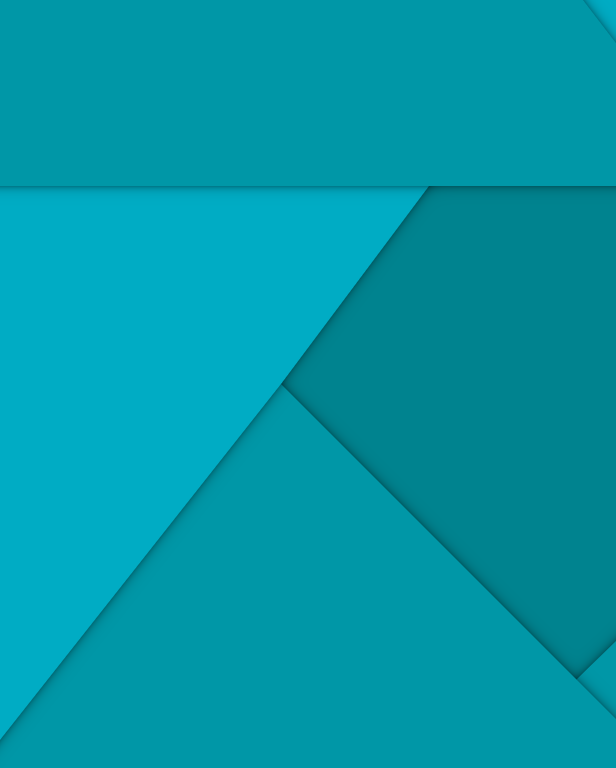
Write a WebGL 1 fragment shader that draws this background.

```glsl
precision highp float;
// Layered teal paper sheets with straight cut edges and narrow soft shadows.

uniform vec2 u_resolution;

// Signed distance to the line from a to b, positive on its right-hand side.
float edge(vec2 p, vec2 a, vec2 b) {
    vec2 along = normalize(b - a);
    return dot(p - a, vec2(along.y, -along.x));
}

// Lays a sheet over what is below, darkening the surface just outside it.
vec3 lay(vec3 below, vec3 sheet, float dist) {
    float shadow = 0.32 * exp(-max(dist, 0.0) / 0.0055);
    float cover = clamp(0.5 - dist * u_resolution.y, 0.0, 1.0);
    return mix(below * (1.0 - shadow), sheet, cover);
}

void main() {
    vec2 p = gl_FragCoord.xy / u_resolution.y;

    vec3 light = vec3(0.0, 0.675, 0.769);
    vec3 teal = vec3(0.0, 0.592, 0.655);
    vec3 deep = vec3(0.0, 0.514, 0.561);
    vec2 joint = vec2(0.3659, 0.5);

    // Backing: deep in the middle, light behind the top corner
    vec3 color = mix(deep, light, step(0.85, p.y));

    // Small sheet at the lower right
    color = lay(color, teal, edge(p, vec2(0.802, 0.1654), vec2(0.7513, 0.1159)));

    // Lower sheet with a diagonal edge
    color = lay(color, teal, edge(p, vec2(0.802, 0.0639), joint));

    // Light sheet on the left, slightly bent at the joint
    float lower = edge(p, vec2(0.0, 0.0365), joint);
    float upper = edge(p, joint, vec2(0.5586, 0.7578));
    color = lay(color, light, max(lower, upper));

    // Top band with a clipped right corner
    float base = 0.7578 - p.y;
    float corner = edge(p, vec2(0.802, 0.944), vec2(0.7591, 1.0));
    color = lay(color, teal, max(base, corner));

    gl_FragColor = vec4(color, 1.0);
}
```
